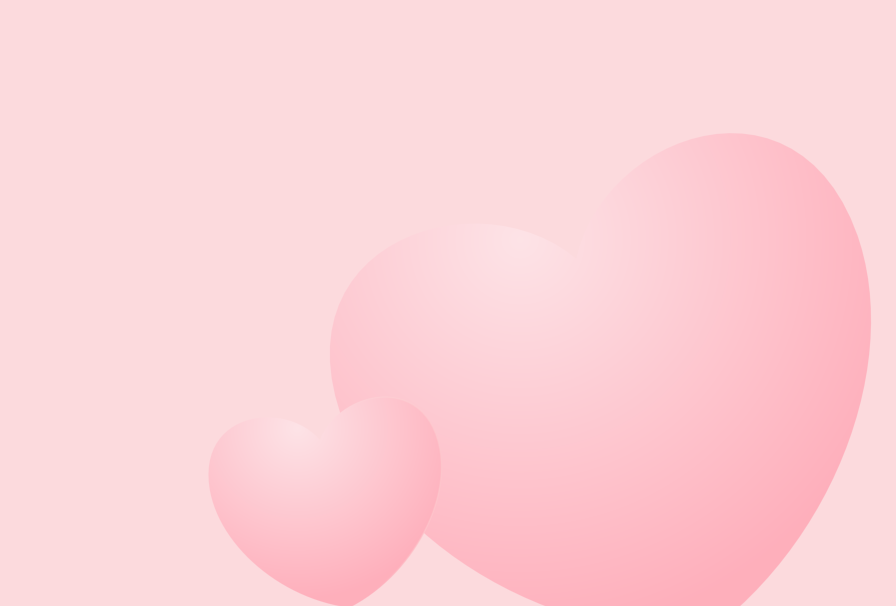
A WebGL 2 fragment shader for this background:

```glsl
#version 300 es
precision highp float;
// Two tilted, softly shaded pink hearts on a flat blush background.
// Each heart is a mirrored pair of Bezier curves, traced as short segments
// to get a signed distance, then filled with an off-centre radial gradient.

uniform vec2 u_resolution;
out vec4 fragColor;

vec2 bezier(vec2 a, vec2 b, vec2 c, vec2 d, float t) {
    float s = 1.0 - t;
    return s * s * s * a + 3.0 * s * s * t * b + 3.0 * s * t * t * c + t * t * t * d;
}

// Right half of the outline: t in 0..1 is the lobe, 1..2 runs down to the tip
vec2 outline(float t) {
    vec2 side = vec2(0.688, -0.176);
    if (t < 1.0)
        return bezier(vec2(0.0), vec2(0.162, 0.271), vec2(0.685, 0.288), side, t);
    return bezier(side, vec2(0.688, -0.515), vec2(0.382, -0.882), vec2(0.0, -1.0), t - 1.0);
}

// Signed distance to a heart with its notch at the origin and tip at (0, -1)
float heartDistance(vec2 p) {
    const int SEGMENTS = 56;
    p.x = abs(p.x);
    float nearest = 1e3;
    float side = 1.0;
    vec2 a = outline(0.0);
    for (int i = 1; i <= SEGMENTS; i++) {
        vec2 b = outline(2.0 * float(i) / float(SEGMENTS));
        vec2 edge = b - a;
        vec2 q = p - a;
        float along = clamp(dot(q, edge) / dot(edge, edge), 0.0, 1.0);
        nearest = min(nearest, length(q - edge * along));
        // Flip the sign at every edge crossed by a ray to the right
        if ((a.y > p.y) != (b.y > p.y) && q.x < edge.x * q.y / edge.y)
            side = -side;
        a = b;
    }
    return side * nearest;
}

// Lays one heart over the colour below it
vec3 paintHeart(vec3 below, vec2 p, vec2 notch, float size, float tilt, float rim) {
    vec2 offset = (p - notch) / size;
    float c = cos(tilt), s = sin(tilt);
    vec2 local = vec2(c * offset.x + s * offset.y, c * offset.y - s * offset.x);
    float pixel = 1.0 / (u_resolution.y * size);
    float d = heartDistance(local);

    // Pale near the left lobe, rose towards the far edge
    float shade = clamp(length(local - vec2(-0.118, 0.091)), 0.0, 1.0);
    vec3 fill = mix(vec3(0.992, 0.890, 0.904), vec3(0.996, 0.686, 0.735), shade);

    // Faint light line along the right edge
    float line = smoothstep(-0.012, 0.0, d) * smoothstep(0.1, 0.5, local.x);
    fill = mix(fill, vec3(0.992, 0.850, 0.850), rim * line);

    return mix(below, fill, 1.0 - smoothstep(-0.75 * pixel, 0.75 * pixel, d));
}

void main() {
    vec2 p = gl_FragCoord.xy / u_resolution.y;
    vec3 color = vec3(0.988, 0.855, 0.867);
    color = paintHeart(color, p, vec2(0.951, 0.573), 0.656, radians(19.0), 0.0);
    color = paintHeart(color, p, vec2(0.528, 0.274), 0.281, radians(10.0), 0.5);
    fragColor = vec4(color, 1.0);
}
```
